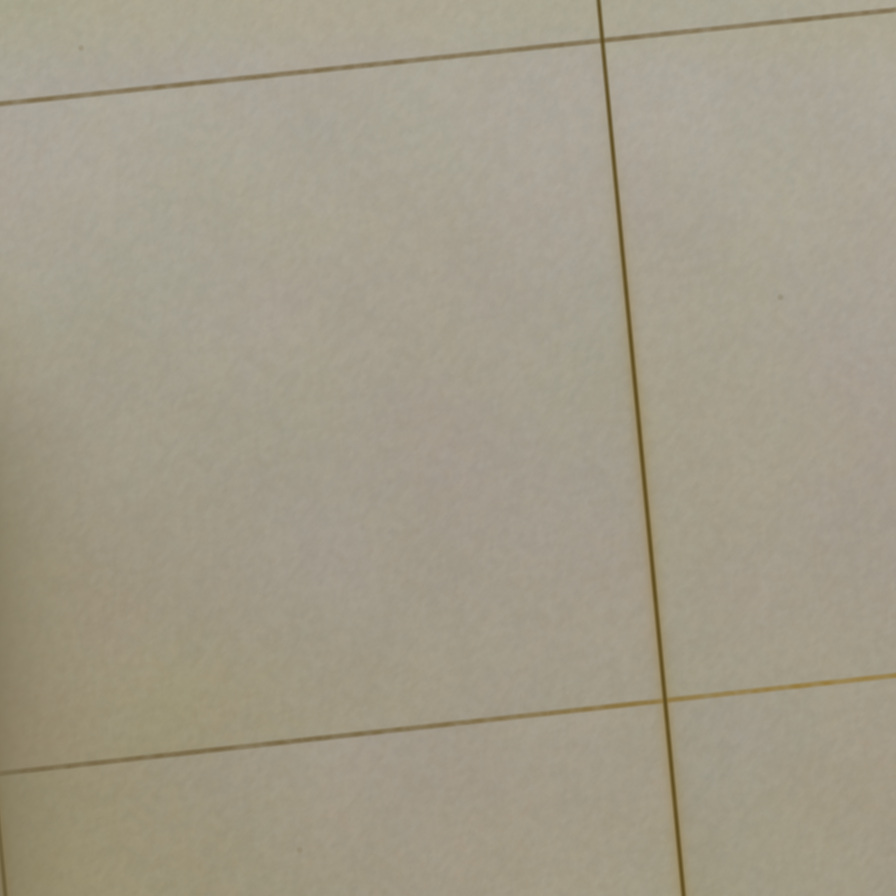
Give the GLSL for this texture, as a WebGL 2 fragment shader.

```glsl
#version 300 es
precision highp float;
// Large beige floor tiles seen slightly turned, split by thin ochre joints.
// A skewed grid gives tile cells and joint distances; layered value noise
// adds cloudy tints and fine grain, and broad gradients add the lighting.

#define TILE_SIZE vec2(0.757, 0.7473)
#define GRID_ORIGIN vec2(0.763, 0.1367)
#define COLUMN_LEAN 0.095
#define ROW_SLOPE 0.111
#define ROW_CONVERGE 0.006
#define JOINT_HALF vec2(0.0021, 0.0027)
#define JOINT_SOFT 0.0022
#define MOTTLE 0.030
#define GRAIN 0.042
#define SPECK_CELLS 5.0
#define SPECK_CHANCE 0.07

uniform vec2 u_resolution;
out vec4 fragColor;

const vec3 STONE      = vec3(0.640, 0.612, 0.545);
const vec3 STONE_COOL = vec3(0.675, 0.658, 0.612);
const vec3 STONE_DEEP = vec3(0.608, 0.575, 0.495);
const vec3 STONE_WARM = vec3(0.595, 0.555, 0.435);
const vec3 SHADE      = vec3(0.455, 0.420, 0.320);
const vec3 JOINT_DARK = vec3(0.340, 0.275, 0.110);
const vec3 JOINT_GREY = vec3(0.490, 0.430, 0.310);
const vec3 JOINT_GOLD = vec3(0.585, 0.480, 0.250);

float hash(vec2 p) {
    vec3 q = fract(vec3(p.xyx) * 0.1031);
    q += dot(q, q.yzx + 33.33);
    return fract((q.x + q.y) * q.z);
}

float valueNoise(vec2 p) {
    vec2 cell = floor(p), f = fract(p);
    f = f * f * (3.0 - 2.0 * f);
    float low = mix(hash(cell), hash(cell + vec2(1, 0)), f.x);
    float high = mix(hash(cell + vec2(0, 1)), hash(cell + vec2(1, 1)), f.x);
    return mix(low, high, f.y);
}

// Fractal noise centred on zero.
float cloud(vec2 p) {
    float sum = 0.0, weight = 0.5;
    for (int i = 0; i < 4; i++) {
        sum += weight * (valueNoise(p) - 0.5);
        p = mat2(1.6, 1.2, -1.2, 1.6) * p + 17.3;
        weight *= 0.5;
    }
    return sum;
}

// Position in tile units; whole numbers lie on the joints.
vec2 tileSpace(vec2 p) {
    float slope = ROW_SLOPE - ROW_CONVERGE * p.y;
    vec2 straight = p - GRID_ORIGIN + vec2(COLUMN_LEAN * p.y, -slope * p.x);
    return straight / TILE_SIZE;
}

// Soft-edged coverage of a band around distance zero.
float band(float dist, float halfWidth, float soft) {
    return 1.0 - smoothstep(halfWidth - soft, halfWidth + soft, abs(dist));
}

vec3 stoneColor(vec2 p, vec2 tile) {
    // Cool light from above, deeper and yellower towards the lower left.
    vec3 color = mix(STONE, STONE_COOL, 0.8 * smoothstep(0.45, 0.92, p.y));
    color = mix(color, STONE_DEEP, 0.75 * smoothstep(0.75, 0.0, p.y + 0.35 * p.x));
    float corner = 1.0 - smoothstep(0.0, 0.5, length(p * vec2(1.1, 0.8)));
    color = mix(color, STONE_WARM, 0.75 * corner);
    color.b -= 0.03 * smoothstep(0.9, 1.0, p.y);

    // Cloudy brightness, with yellow and pink tints.
    vec2 offset = 11.0 * tile + 40.0;
    float yellow = cloud(p * 5.0 + offset);
    float pink = cloud(p * 6.0 + offset + 23.0);
    color += MOTTLE * (cloud(p * 8.0 + offset + 51.0)
           + yellow * vec3(0.4, 0.3, -1.4) + pink * vec3(0.5, -0.4, 0.1));
    color += 0.008 * (hash(tile + 9.0) - 0.5);

    // Fine blurred grain, slightly stretched along a diagonal.
    vec2 grainPos = mat2(0.8, 0.6, -0.6, 0.8) * p * 170.0;
    float grain = cloud(grainPos * vec2(1.0, 0.7) + 90.0);
    float grainTint = cloud(grainPos * 0.6 + 230.0);
    return color + GRAIN * (grain + grainTint * vec3(0.3, -0.1, -0.5));
}

// Sparse small brown marks.
float speckMask(vec2 p) {
    vec2 cell = floor(p * SPECK_CELLS);
    vec2 center = 0.2 + 0.6 * vec2(hash(cell + 31.0), hash(cell + 57.0));
    float dist = length(fract(p * SPECK_CELLS) - center) / SPECK_CELLS;
    float present = step(hash(cell + 73.0), SPECK_CHANCE);
    return present * (1.0 - smoothstep(0.001, 0.005, dist));
}

void main() {
    vec2 p = gl_FragCoord.xy / u_resolution;
    float soft = max(JOINT_SOFT, 0.75 / min(u_resolution.x, u_resolution.y));
    vec2 grid = tileSpace(p);
    vec2 jointDist = (grid - round(grid)) * TILE_SIZE;

    vec3 color = stoneColor(p, floor(grid));
    color = mix(color, JOINT_GREY, 0.3 * speckMask(p));

    // Row joints: greyish and broken, turning golden at the lower right.
    float wear = clamp(0.84 + 0.7 * cloud(p * 90.0), 0.0, 1.0);
    float gold = smoothstep(0.35, 0.95, p.x) * smoothstep(0.7, 0.3, p.y);
    vec3 rowColor = mix(JOINT_GREY, JOINT_GOLD, gold);
    rowColor = mix(rowColor, JOINT_DARK, 0.3 * (1.0 - p.x) * (1.0 - p.y));
    color = mix(color, rowColor, wear * band(jointDist.y, JOINT_HALF.y, soft));

    // Column joints: a dark core inside a golden fringe.
    float fringe = exp(-abs(jointDist.x) / 0.005) * smoothstep(1.1, 0.5, p.y);
    color = mix(color, JOINT_GOLD, 0.75 * fringe);
    float core = band(jointDist.x, JOINT_HALF.x, soft);
    color = mix(color, JOINT_DARK, (0.72 + 0.2 * wear) * core);

    // Shadow along the lower left border.
    float shadow = exp(-p.x / 0.05) * smoothstep(0.78, 0.3, p.y);
    color = mix(color, SHADE, 0.55 * shadow);
    fragColor = vec4(color, 1.0);
}
```
